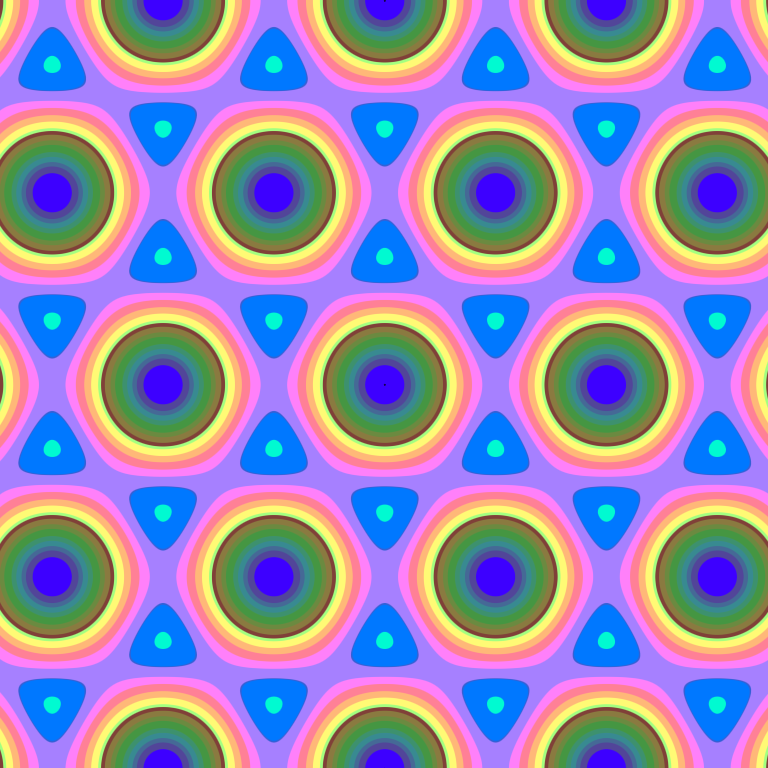
Give the GLSL for this pattern, as a Shadertoy shader.

```glsl
// Contour bands of three crossed waves: ringed hexagonal cells with small triangles between them.

const float ROWS = 4.0;                    // wave periods down the canvas
const vec2 ORIGIN = vec2(0.501, 0.499);    // centre of the middle cell
const float DOT_RADIUS = 0.0013;
const float TAU = 6.28318531;

// Disc and inner rings
const vec3 CORE       = vec3(0.24, 0.00, 1.00);
const vec3 DOT        = vec3(0.08, 0.00, 0.30);
const vec3 VIOLET     = vec3(0.32, 0.27, 0.60);
const vec3 SLATE      = vec3(0.27, 0.41, 0.59);
const vec3 TEAL       = vec3(0.22, 0.54, 0.57);
const vec3 SEA_GREEN  = vec3(0.24, 0.57, 0.43);
const vec3 GREEN      = vec3(0.27, 0.59, 0.26);
const vec3 MOSS       = vec3(0.42, 0.54, 0.25);
const vec3 OLIVE      = vec3(0.54, 0.48, 0.25);
const vec3 BROWN      = vec3(0.50, 0.25, 0.22);

// Outer rings
const vec3 LIME       = vec3(0.64, 1.00, 0.50);
const vec3 YELLOW     = vec3(1.00, 0.98, 0.46);
const vec3 ORANGE     = vec3(1.00, 0.72, 0.47);
const vec3 SALMON     = vec3(1.00, 0.50, 0.59);
const vec3 PINK       = vec3(1.00, 0.50, 0.98);

// Ground and triangles
const vec3 LAVENDER   = vec3(0.65, 0.50, 1.00);
const vec3 OUTLINE    = vec3(0.20, 0.38, 0.84);
const vec3 AZURE      = vec3(0.00, 0.47, 1.00);
const vec3 TURQUOISE  = vec3(0.00, 0.98, 0.82);

// Sum of three plane waves 60 degrees apart: 3 at cell centres, -1.5 at triangle centres.
float waveField(vec2 p) {
    float sum = 0.0;
    for (int i = 0; i < 3; i++) {
        float angle = TAU * (0.25 + float(i) / 6.0);
        sum += cos(TAU * ROWS * dot(p, vec2(cos(angle), sin(angle))));
    }
    return sum;
}

// Paints everything below the given field level.
void paintBelow(inout vec3 color, float field, float blur, float level, vec3 tint) {
    color = mix(color, tint, smoothstep(-blur, blur, level - field));
}

void mainImage(out vec4 fragColor, in vec2 fragCoord) {
    vec2 p = fragCoord / iResolution.y - ORIGIN;
    float pixel = 1.0 / iResolution.y;
    float field = waveField(p);
    float blur = max(0.6 * fwidth(field), 1e-4);

    // Tiny dot on the middle column, in every second row
    float rowPair = 2.0 / ROWS;
    vec2 q = vec2(p.x, mod(p.y + 0.5 * rowPair, rowPair) - 0.5 * rowPair);
    float dotMask = 1.0 - smoothstep(-0.5 * pixel, 0.5 * pixel, length(q) - DOT_RADIUS);
    vec3 color = mix(CORE, DOT, dotMask);

    // Inner rings
    paintBelow(color, field, blur, 2.70, VIOLET);
    paintBelow(color, field, blur, 2.47, SLATE);
    paintBelow(color, field, blur, 2.29, TEAL);
    paintBelow(color, field, blur, 2.05, SEA_GREEN);
    paintBelow(color, field, blur, 1.81, GREEN);
    paintBelow(color, field, blur, 1.42, MOSS);
    paintBelow(color, field, blur, 1.16, OLIVE);
    paintBelow(color, field, blur, 0.84, BROWN);

    // Outer rings
    paintBelow(color, field, blur, 0.63, LIME);
    paintBelow(color, field, blur, 0.47, YELLOW);
    paintBelow(color, field, blur, 0.10, ORANGE);
    paintBelow(color, field, blur, -0.23, SALMON);
    paintBelow(color, field, blur, -0.57, PINK);

    // Ground and triangles
    paintBelow(color, field, blur, -0.86, LAVENDER);
    paintBelow(color, field, blur, -1.165, OUTLINE);
    paintBelow(color, field, blur, -1.185, AZURE);
    paintBelow(color, field, blur, -1.471, TURQUOISE);

    fragColor = vec4(color, 1.0);
}
```
